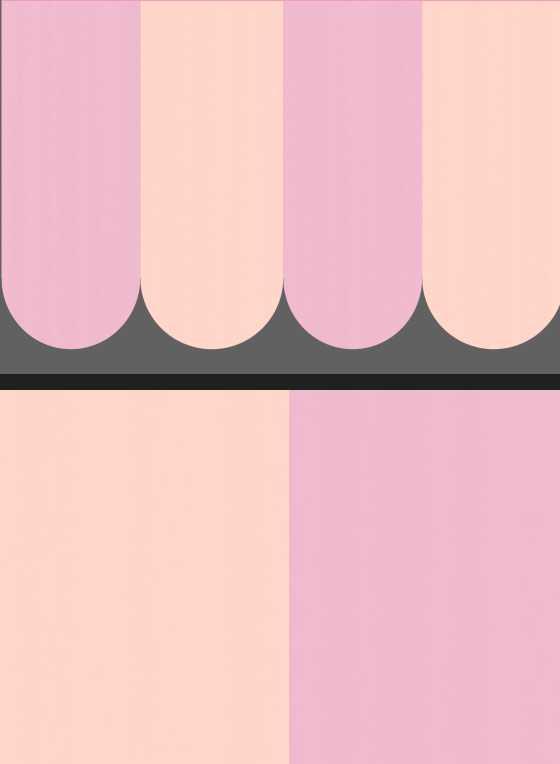
Top: the whole. Bottom: its middle third, enlarged.
Give the GLSL for this pattern, as a WebGL 2 fragment shader.

```glsl
#version 300 es
precision highp float;

uniform vec2 u_resolution;
out vec4 outColor;

// Lengths are fractions of the canvas width
const float START = 0.0026;        // left edge of the first pink strip
const float PINK_WIDTH = 0.2480;
const float PEACH_WIDTH = 0.2553;
const float PERIOD = PINK_WIDTH + PEACH_WIDTH;
const float ARCH_Y = 0.1719;       // height where the rounded ends begin
const float ARCH_DEPTH = 0.1276;
const float SEAM_WIDTH = 0.0013;
const float TOP_LINE_WIDTH = 0.0018;
const float SEAM_STRENGTH = 0.35;
const float BAND_STRENGTH = 0.012;
const float GRAIN_STRENGTH = 0.007;

const vec3 PEACH = vec3(1.0, 0.84, 0.79);
const vec3 PINK = vec3(0.94, 0.73, 0.81);
const vec3 SEAM = vec3(0.88, 0.66, 0.75);
const vec3 TOP_LINE = vec3(0.93, 0.61, 0.74);
const vec3 GREY = vec3(0.38);

vec2 gradientAt(vec2 cell) {
    vec3 h = fract(cell.xyx * vec3(0.1031, 0.1030, 0.0973));
    h += dot(h, h.yzx + 33.33);
    float angle = 6.28319 * fract((h.x + h.y) * h.z);
    return vec2(cos(angle), sin(angle));
}

float gradientNoise(vec2 p) {
    vec2 i = floor(p), f = fract(p);
    vec2 u = f * f * f * (f * (f * 6.0 - 15.0) + 10.0);
    vec2 e = vec2(1.0, 0.0);
    float a = dot(gradientAt(i), f);
    float b = dot(gradientAt(i + e.xy), f - e.xy);
    float c = dot(gradientAt(i + e.yx), f - e.yx);
    float d = dot(gradientAt(i + e.xx), f - e.xx);
    return mix(mix(a, b, u.x), mix(c, d, u.x), u.y);
}

// Approximate distance to a strip with a half-ellipse at its lower end
float stripDistance(vec2 p, vec2 radius) {
    vec2 q = vec2(p.x, min(p.y, 0.0)) / radius;
    float len = length(q);
    return (len - 1.0) * len / max(length(q / radius), 1e-4);
}

float fill(float d, float px) {
    return 1.0 - smoothstep(-0.7 * px, 0.7 * px, d);
}

float line(float d, float width, float px) {
    return fill(abs(d) - 0.5 * width, px);
}

void main() {
    float px = 1.0 / u_resolution.x;
    vec2 p = gl_FragCoord.xy * px;
    float top = u_resolution.y * px;

    // Alternating strips, measured from the nearest pink one
    float x = mod(p.x - START + 0.5 * PEACH_WIDTH, PERIOD) - 0.5 * PEACH_WIDTH;
    float pinkEdge = abs(x - 0.5 * PINK_WIDTH) - 0.5 * PINK_WIDTH;
    bool inPink = pinkEdge < 0.0;
    float halfWidth = 0.5 * (inPink ? PINK_WIDTH : PEACH_WIDTH);
    float fromCentre = halfWidth - abs(pinkEdge);

    // Faint lengthwise bands and fine fabric grain
    float bands = gradientNoise(vec2(p.x * 45.0, p.y * 0.7));
    float grain = gradientNoise(p * vec2(150.0, 110.0) + 17.0);
    vec3 cloth = mix(PEACH, PINK, fill(pinkEdge, px));
    cloth += BAND_STRENGTH * bands + GRAIN_STRENGTH * grain;

    // Seams and top edge
    cloth = mix(cloth, SEAM, SEAM_STRENGTH * line(pinkEdge, SEAM_WIDTH, px));
    cloth = mix(cloth, TOP_LINE, fill(top - p.y - TOP_LINE_WIDTH, px));

    // Scalloped ends; the cloth is continuous above them
    float d = stripDistance(vec2(fromCentre, p.y - ARCH_Y), vec2(halfWidth, ARCH_DEPTH));
    float cover = max(fill(d, px), smoothstep(ARCH_Y - px, ARCH_Y, p.y));
    cover *= fill(START - p.x, px);

    outColor = vec4(mix(GREY, cloth, cover), 1.0);
}
```
